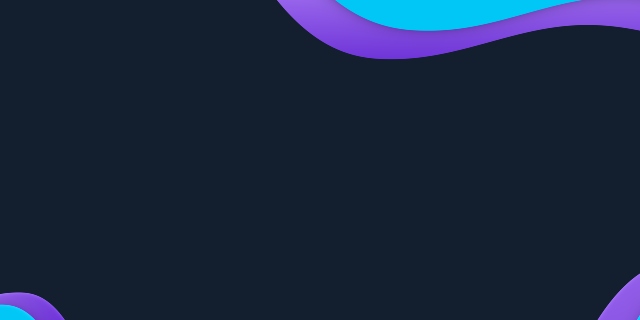
Write a Shadertoy shader that draws this background.

```glsl
// Height of a wave: a steep shoulder left of the crest, a cosine swell right of it
float waveHeight(float x, vec2 crest, float reach, float swell, float halfWave) {
    float dx = x - crest.x;
    float shoulder = crest.y * pow(max(-dx, 0.0) / reach, 2.4);
    float roll = swell * (1.0 - cos(3.14159 * max(dx, 0.0) / halfWave));
    return crest.y - shoulder - roll;
}

// Approximate distance to the wave edge, positive inside
float waveDistance(vec2 p, vec2 crest, float reach, float swell, float halfWave) {
    float h = waveHeight(p.x, crest, reach, swell, halfWave);
    float slope = (waveHeight(p.x + 0.002, crest, reach, swell, halfWave) - h) / 0.002;
    return (h - p.y) / sqrt(1.0 + slope * slope);
}

float coverage(float d) {
    return smoothstep(-0.5, 0.5, d * iResolution.y);
}

// Violet body with a bright rim, then a cyan core casting a soft shadow
vec3 paintWave(vec3 base, float outer, float inner, float shade, float rim, float shadow) {
    vec3 violet = mix(vec3(0.59, 0.39, 0.92), vec3(0.44, 0.21, 0.85), clamp(shade, 0.0, 1.0));
    violet += rim * exp(-max(outer, 0.0) * 220.0);
    violet *= 1.0 - shadow * exp(-max(-inner, 0.0) * 65.0);
    vec3 cyan = vec3(0.0, 0.78, 0.965) + 0.8 * rim * exp(-max(inner, 0.0) * 250.0);
    vec3 body = mix(violet, cyan, coverage(inner));
    return mix(base, body, coverage(outer));
}

void mainImage(out vec4 fragColor, in vec2 fragCoord) {
    vec2 p = fragCoord / iResolution.y;
    p.x += 2.0 - iResolution.x / iResolution.y;
    vec3 color = vec3(0.073, 0.118, 0.182);

    // Upper wave hangs from the top edge
    vec2 top = vec2(p.x, 1.0 - p.y);
    float outer = waveDistance(top, vec2(1.224, 0.185), 0.359, 0.0535, 0.612);
    float inner = waveDistance(top, vec2(1.341, 0.096), 0.294, 0.053, 0.6);
    color = paintWave(color, outer, inner, top.y / 0.18, 0.0, 0.2);

    // Lower left hill, mirrored so its shoulder falls to the right
    vec2 left = vec2(-p.x, p.y);
    outer = waveDistance(left, vec2(-0.057, 0.086), 0.146, 0.04, 0.36);
    inner = waveDistance(left, vec2(0.0, 0.048), 0.11, 0.02, 0.4);
    color = paintWave(color, outer, inner, 0.35 + p.x * 3.5 - p.y * 2.0, 0.12, 0.12);

    // Lower right hill rises past the side edge
    outer = waveDistance(p, vec2(2.16, 0.19), 0.293, 0.05, 0.6);
    inner = waveDistance(p, vec2(2.16, 0.12), 0.17, 0.05, 0.6);
    color = paintWave(color, outer, inner, 0.25 - p.y, 0.1, 0.12);

    fragColor = vec4(color, 1.0);
}
```
